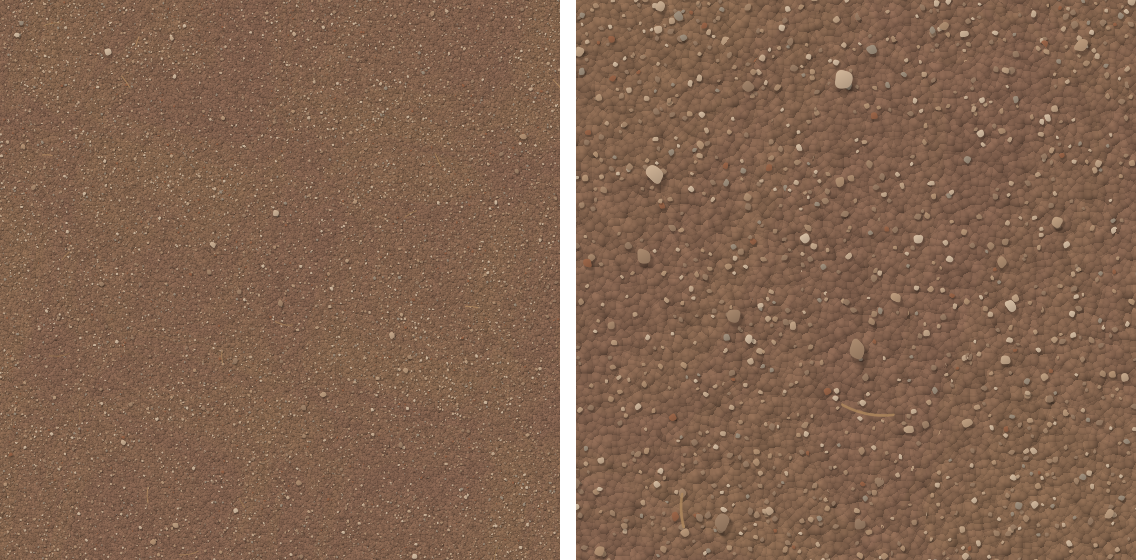
Left, the full canvas; right, a detail of the centre.
This texture is drawn by a WebGL 1 fragment shader. Its source:

```glsl
precision highp float;
// Dry brown earth: two sizes of cellular crumbs lit from the upper left, toned by
// broad layered-sine patches, then strewn with sand grains, pebbles and a few straws.
// Every scattered piece sits jittered in a hashed grid cell.

uniform vec2 u_resolution;

const vec3 SOIL = vec3(0.496, 0.375, 0.297);
const vec3 OLIVE_TINT = vec3(1.02, 1.03, 0.99);
const vec3 RED_TINT = vec3(0.985, 0.97, 0.985);
const vec3 DULL = vec3(0.58, 0.47, 0.38);
const vec3 SAND = vec3(0.69, 0.56, 0.44);
const vec3 PALE = vec3(0.80, 0.71, 0.61);
const vec3 RUST = vec3(0.58, 0.38, 0.27);
const vec3 GREY = vec3(0.60, 0.54, 0.47);
const vec3 STRAW = vec3(0.68, 0.53, 0.36);

const vec2 LIGHT = vec2(-0.5, 0.866);
const float COARSE_CELLS = 125.0;
const float FINE_CELLS = 250.0;
const float COARSE_RELIEF = 0.17;
const float FINE_RELIEF = 0.30;
const float PATCH_SCALE = 11.0;
const float STRAW_CELLS = 7.0;
const float STRAW_DENSITY = 0.3;
const float TAU = 6.2832;

vec4 hash4(vec2 p) {
  vec4 h = fract(p.xyxy * vec4(0.1031, 0.1030, 0.0973, 0.1099));
  h += dot(h, h.wzxy + 33.33);
  return fract((h.xxyz + h.yzzw) * h.zywx);
}

vec2 rotate(vec2 p, float angle) {
  float c = cos(angle), s = sin(angle);
  return vec2(c * p.x + s * p.y, c * p.y - s * p.x);
}

// Warped, rotated sines: a smooth irregular field of roughly -1 to 1.
float patches(vec2 p) {
  float sum = 0.0, amplitude = 0.45;
  for (int i = 0; i < 6; i++) {
    p = rotate(p, 1.1) + 0.7 * sin(p.yx * 1.3 + 2.0);
    sum += amplitude * sin(p.x) * sin(p.y + 1.0);
    p *= 1.8;
    amplitude *= 0.78;
  }
  return sum;
}

// Domed crumbs: light on the side facing the sun, dark in the gaps.
float crumbs(vec2 p) {
  vec2 cell = floor(p), toNearest = vec2(0.0);
  float nearest = 8.0, tone = 0.0;
  for (int j = -1; j <= 1; j++) {
    for (int i = -1; i <= 1; i++) {
      vec2 id = cell + vec2(i, j);
      vec4 h = hash4(id);
      vec2 offset = p - id - h.xy;
      float d = dot(offset, offset);
      if (d < nearest) { nearest = d; toNearest = offset; tone = h.z - 0.5; }
    }
  }
  return 0.6 * (0.43 - sqrt(nearest)) + 0.5 * dot(toNearest, LIGHT) + 0.45 * tone;
}

// Signed distance to a rounded, slightly angular stone.
float stone(vec2 q, float radius, vec4 h) {
  q = rotate(q, h.x * TAU) * vec2(1.0, 1.0 + 0.5 * h.y);
  float angle = atan(q.y, q.x + 1e-5);
  float wobble = 0.05 * sin(3.0 * angle + h.z * TAU) + 0.05 * sin(4.0 * angle + h.w * TAU);
  return length(q) - radius * (1.0 + wobble);
}

// One size class of stones, each with a soft shadow away from the light.
void scatterStones(inout vec3 color, vec2 p, float cells, float density,
                   vec2 radii, float paleness, float pixel) {
  p = p * cells + cells;
  float edge = 0.65 * pixel * cells;
  vec2 cell = floor(p);
  for (int j = -1; j <= 1; j++) {
    for (int i = -1; i <= 1; i++) {
      vec2 id = cell + vec2(i, j);
      vec4 place = hash4(id + 17.0), look = hash4(id + 71.0);
      if (place.z > density) continue;
      vec2 q = p - id - place.xy;
      float radius = mix(radii.x, radii.y, place.w * place.w);
      float shadow = stone(q + LIGHT * radius * 0.6, radius, look);
      color *= 1.0 - 0.22 * (1.0 - smoothstep(-edge, edge + 0.3 * radius, shadow));
      float value = clamp(paleness + 1.3 * (look.w - 0.5), 0.0, 1.0);
      vec3 tint = mix(DULL, SAND, min(2.0 * value, 1.0));
      tint = mix(tint, PALE, max(2.0 * value - 1.0, 0.0));
      float kind = fract(look.w * 7.0 + look.x);
      tint = mix(tint, RUST, step(kind, 0.04));
      tint = mix(tint, GREY, step(0.92, kind));
      tint *= 0.98 + 0.08 * clamp(dot(q, LIGHT) / radius, -1.0, 1.0);
      color = mix(color, tint, 1.0 - smoothstep(-edge, edge, stone(q, radius, look)));
    }
  }
}

// Sparse, thin, bent strands.
void scatterStraws(inout vec3 color, vec2 p, float pixel) {
  vec2 cell = floor(p * STRAW_CELLS);
  for (int j = -1; j <= 1; j++) {
    for (int i = -1; i <= 1; i++) {
      vec2 id = cell + vec2(i, j);
      vec4 place = hash4(id + 133.0), look = hash4(id + 211.0);
      if (place.z > STRAW_DENSITY) continue;
      vec2 q = rotate(p - (id + place.xy) / STRAW_CELLS, place.w * TAU);
      q.y += (look.x - 0.5) * 24.0 * q.x * q.x;
      float reach = mix(0.007, 0.018, look.y);
      float d = length(vec2(max(abs(q.x) - reach, 0.0), q.y)) - 0.0008;
      float cover = 1.0 - smoothstep(-0.7 * pixel, 0.7 * pixel, d);
      color = mix(color, STRAW * (0.85 + 0.25 * look.z), 0.8 * cover);
    }
  }
}

void main() {
  float pixel = 1.0 / min(u_resolution.x, u_resolution.y);
  vec2 p = gl_FragCoord.xy * pixel;

  // Soil body
  float sandy = smoothstep(-0.8, 0.8, patches(p * PATCH_SCALE));
  float relief = COARSE_RELIEF * crumbs(p * COARSE_CELLS)
               + FINE_RELIEF * crumbs(p * FINE_CELLS + 40.0);
  vec3 color = SOIL * mix(RED_TINT, OLIVE_TINT, sandy) * (1.0 + relief);

  // Debris, smallest first
  scatterStones(color, p, 185.0, mix(0.16, 0.36, sandy), vec2(0.20, 0.42), 0.42, pixel);
  scatterStones(color, p, 80.0, mix(0.10, 0.20, sandy), vec2(0.13, 0.27), 0.50, pixel);
  scatterStraws(color, p, pixel);
  scatterStones(color, p, 22.0, 0.14, vec2(0.07, 0.14), 0.70, pixel);

  gl_FragColor = vec4(color, 1.0);
}
```
